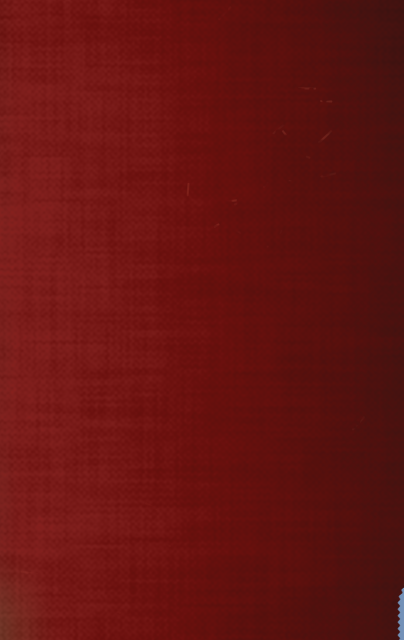
Write a WebGL 2 fragment shader that draws this texture.

```glsl
#version 300 es
precision highp float;
// Worn red book cloth: a left-to-right falloff of light over a fine weave.
// Threads are stretched value noise, crossed with a sine lattice; soft blotches,
// scattered scuffs, browned corners and a frayed lower edge are laid on top.

#define THREADS 185.0      // threads per canvas height
#define THREAD_DEPTH 0.060 // contrast of single threads
#define WEAVE_DEPTH 0.011  // contrast of the over-under lattice
#define GRAIN_DEPTH 0.022  // fine fibre noise
#define BLOTCH_DEPTH 0.040 // broad uneven fading
#define SCUFFS 26          // number of small scratches
#define SCUFF_LIGHT 0.10   // brightness of the scratches
#define PI 3.14159

uniform vec2 u_resolution;
out vec4 fragColor;

float hash(vec2 cell) {
  uvec2 q = uvec2(ivec2(cell) + 4096) * uvec2(1597u, 3812u);
  uint n = (q.x ^ (q.y * 2741u)) * 747796u + 28917u;
  n = ((n >> 15u) ^ n) * 73939u;
  n = ((n >> 13u) ^ n) * 91193u;
  return float((n ^ (n >> 16u)) & 65535u) / 65535.0;
}

float noise(vec2 p) {
  vec2 i = floor(p), f = fract(p);
  f = f * f * (3.0 - 2.0 * f);
  return mix(mix(hash(i), hash(i + vec2(1, 0)), f.x),
             mix(hash(i + vec2(0, 1)), hash(i + vec2(1, 1)), f.x), f.y);
}

float fbm(vec2 p) {
  float sum = 0.0, amp = 0.5;
  for (int i = 0; i < 4; i++) {
    sum += amp * noise(p);
    p = p * 2.03 + 17.3;
    amp *= 0.5;
  }
  return sum / 0.9375;
}

float segment(vec2 p, vec2 a, vec2 b) {
  vec2 d = b - a;
  return length(p - a - d * clamp(dot(p - a, d) / dot(d, d), 0.0, 1.0));
}

// Light and dark threads in both directions, plus lattice and fibres
float cloth(vec2 p) {
  vec2 t = p * THREADS;
  float weft = noise(vec2(p.x * 13.0, t.y)) - 0.5;
  float warp = noise(vec2(t.x + 400.0, p.y * 11.0)) - 0.5;
  float slub = noise(vec2(p.x * 5.0 + 60.0, p.y * 70.0)) - 0.5;
  float lattice = sin(PI * t.x) * sin(PI * t.y);
  float fibre = noise(t * 1.4 + 900.0) - 0.5;
  return THREAD_DEPTH * (0.55 * weft + 0.42 * warp + 0.20 * slub)
       + WEAVE_DEPTH * lattice + GRAIN_DEPTH * fibre;
}

// Short faint scratches, gathered in the upper middle
float scuffs(vec2 p, float aspect, float px) {
  float mark = 0.0;
  for (int i = 0; i < SCUFFS; i++) {
    float k = float(i);
    vec2 rnd = vec2(hash(vec2(k, 11)), hash(vec2(k, 23)));
    vec2 loose = rnd * vec2(aspect, 1.0);
    vec2 gathered = vec2(0.53 + 0.30 * rnd.x, 0.60 + 0.27 * rnd.y) * vec2(aspect, 1.0);
    vec2 a = i % 3 == 0 ? loose : gathered;
    float angle = 2.0 * PI * hash(vec2(k, 37));
    float reach = mix(0.004, 0.026, pow(hash(vec2(k, 41)), 2.0));
    float d = segment(p, a, a + reach * vec2(cos(angle), sin(angle)));
    float strength = mix(0.25, 1.0, pow(hash(vec2(k, 53)), 3.0));
    mark += strength * (1.0 - smoothstep(0.0004, 0.0012 + px, d));
  }
  return mark * smoothstep(0.25, 0.65, noise(p * 150.0));
}

// Dye: deep in shade, turning rosy and dusty where it is lit
vec3 dye(float red) {
  float dust = smoothstep(0.405, 0.515, red);
  float shade = 1.0 - smoothstep(0.26, 0.35, red);
  return vec3(red, vec2(0.061, 0.052) + 0.062 * dust + 0.010 * shade);
}

void main() {
  vec2 uv = gl_FragCoord.xy / u_resolution;
  vec2 p = gl_FragCoord.xy / u_resolution.y;
  float aspect = u_resolution.x / u_resolution.y;
  float px = 1.0 / u_resolution.y;

  // Light falling off to the right, slightly dimmer at top and bottom
  float red = 0.490 - 0.095 * uv.x - 0.112 * uv.x * uv.x;
  red -= 0.030 * smoothstep(0.82, 1.0, uv.y) + 0.016 * smoothstep(0.25, 0.0, uv.y);
  red += BLOTCH_DEPTH * (fbm(p * 5.0 + 3.0) - 0.5);
  red += cloth(p) * mix(1.15, 0.65, uv.x);
  vec3 color = dye(red);

  // Browned left border and lower left corner
  float border = (1.0 - smoothstep(0.0, 0.05, uv.x)) * fbm(p * 9.0 + 40.0);
  float corner = 1.0 - smoothstep(0.0, 0.13, length(p * vec2(1.3, 0.8)));
  color += border * vec3(-0.035, 0.018, 0.010);
  color += corner * vec3(-0.015, 0.085, 0.045);

  color += SCUFF_LIGHT * scuffs(p, aspect, px) * vec3(1.0, 0.75, 0.55);

  // Pale backdrop beyond the frayed lower right edge
  float fray = 0.0016 * sin(p.y * 620.0);
  float edge = aspect - 0.008 * smoothstep(0.088, 0.060, p.y) + fray;
  float outside = smoothstep(-px, px, p.x - edge) * (1.0 - smoothstep(0.080, 0.088, p.y));
  color = mix(color, vec3(0.45, 0.57, 0.72), outside);

  fragColor = vec4(clamp(color, 0.0, 1.0), 1.0);
}
```
